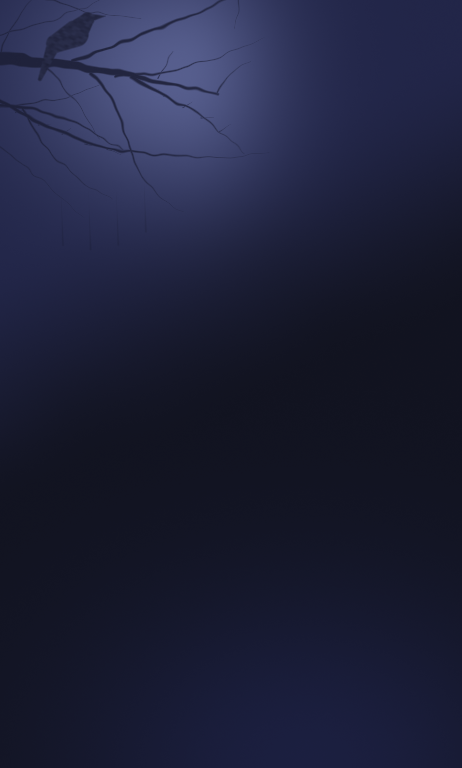
A WebGL 2 fragment shader for this background:

```glsl
#version 300 es
precision highp float;
uniform vec2 u_resolution;
out vec4 fragColor;

float hash(vec2 p) {
    p = fract(p * vec2(0.1031, 0.1137));
    p += dot(p, p.yx + 33.33);
    return fract((p.x + p.y) * p.x * 17.0);
}

float noise(vec2 p) {
    vec2 i = floor(p), f = fract(p);
    f = f * f * (3.0 - 2.0 * f);
    return mix(mix(hash(i), hash(i + vec2(1, 0)), f.x),
               mix(hash(i + vec2(0, 1)), hash(i + vec2(1, 1)), f.x), f.y);
}

// Signed distance to a segment whose radius changes from ra to rb
float taper(vec2 p, vec2 a, vec2 b, float ra, float rb) {
    vec2 ab = b - a;
    float t = clamp(dot(p - a, ab) / dot(ab, ab), 0.0, 1.0);
    return length(p - a - ab * t) - mix(ra, rb, t);
}

// Tapered quadratic curve, built from short segments
float twig(vec2 p, vec2 a, vec2 b, vec2 c, float ra, float rb) {
    float d = 1e3;
    vec2 from = a;
    for (int i = 1; i <= 9; i++) {
        float t = float(i) / 9.0;
        vec2 to = mix(mix(a, b, t), mix(b, c, t), t);
        d = min(d, taper(p, from, to, mix(ra, rb, t - 0.11), mix(ra, rb, t)));
        from = to;
    }
    return d;
}

float branches(vec2 p) {
    // Crooked growth
    p += 0.5 * vec2(noise(p * 0.7), noise(p * 0.7 + 40.0)) - 0.25;
    // Main bough and its forks
    float d = twig(p, vec2(-1, 7.7), vec2(9, 8.0), vec2(17.5, 10), 0.9, 0.32);
    d = min(d, twig(p, vec2(17, 10), vec2(23, 10.8), vec2(28.4, 12.4), 0.3, 0.13));
    d = min(d, twig(p, vec2(9.5, 7.9), vec2(20, 4.2), vec2(31, -0.8), 0.25, 0.1));
    d = min(d, twig(p, vec2(15, 10), vec2(24.5, 9.6), vec2(34.5, 5), 0.18, -0.04));
    d = min(d, twig(p, vec2(28.2, 12.3), vec2(29.5, 9.5), vec2(32.6, 8), 0.1, -0.04));
    d = min(d, twig(p, vec2(17, 10.2), vec2(26, 14), vec2(32, 20), 0.24, -0.02));
    d = min(d, twig(p, vec2(20.5, 10), vec2(21.5, 8.5), vec2(22.5, 6.8), 0.07, -0.03));
    // Lower sweep
    d = min(d, twig(p, vec2(-1, 12.2), vec2(9, 19.5), vec2(20, 20.1), 0.26, 0.11));
    d = min(d, twig(p, vec2(20, 20.1), vec2(28, 20.8), vec2(35, 20), 0.11, -0.04));
    d = min(d, twig(p, vec2(-1, 13.6), vec2(8, 13.8), vec2(16, 19.5), 0.24, 0.02));
    d = min(d, twig(p, vec2(12, 9.5), vec2(15.5, 13), vec2(17, 20), 0.2, 0.1));
    d = min(d, twig(p, vec2(17, 20), vec2(18.8, 25), vec2(23.8, 27.5), 0.1, -0.04));
    d = min(d, twig(p, vec2(3, 14), vec2(6, 21.5), vec2(14.5, 26), 0.13, -0.04));
    d = min(d, twig(p, vec2(-1, 18.5), vec2(5, 22.5), vec2(11, 28.5), 0.04, -0.05));
    d = min(d, twig(p, vec2(6, 8.8), vec2(9.5, 12), vec2(13, 18), 0.08, -0.03));
    d = min(d, twig(p, vec2(-1, 14), vec2(7, 13.5), vec2(13, 11.2), 0.1, -0.03));
    // Top sprays
    d = min(d, twig(p, vec2(0, 7), vec2(2, 2), vec2(5, -1), 0.08, -0.03));
    d = min(d, twig(p, vec2(5, -0.5), vec2(11, 2), vec2(18.5, 2.4), 0.07, -0.04));
    d = min(d, twig(p, vec2(0, 4.4), vec2(7, 3), vec2(14, -0.5), 0.06, -0.04));
    // Short spurs along the lower sweep and the falling fork
    for (int i = 0; i < 10; i++) {
        float t = float(i / 2) / 5.0, h = hash(vec2(i, 3));
        vec2 a = i % 2 == 0 ? vec2(2.0 + 15.0 * t, 14.6 + 9.0 * t - 3.6 * t * t)
                            : vec2(19.0 + 12.0 * t, 11.0 + 7.5 * t);
        d = min(d, taper(p, a, a + vec2(1.0 + h, 3.0 * h - 1.8), 0.05, -0.06));
    }
    return min(d, twig(p, vec2(31, -1), vec2(31, 1), vec2(30.6, 3.7), 0.08, -0.04));
}

float bird(vec2 p) {
    float d = taper(p, vec2(9.8, 4.4), vec2(7.2, 5.7), 1.75, 1.2);
    d = min(d, taper(p, vec2(11.4, 2.5), vec2(10.2, 3.9), 0.9, 1.5));
    d = min(d, taper(p, vec2(11.9, 2.3), vec2(13.7, 2.1), 0.5, 0.02));
    return min(d, taper(p, vec2(7.0, 5.8), vec2(5.2, 10.3), 0.9, 0.25));
}

void main() {
    // Height spans 100 units, measured down from the top
    float unit = 100.0 / u_resolution.y, soft = max(unit * 0.8, 0.15);
    vec2 p = vec2(gl_FragCoord.x, u_resolution.y - gl_FragCoord.y) * unit;

    // Night sky fading diagonally into shadow
    float slope = p.y + 0.45 * p.x + 2.0 * (noise(p * 0.09) - 0.5);
    vec3 color = mix(vec3(0.132, 0.147, 0.283), vec3(0.068, 0.075, 0.125),
                     smoothstep(32.0, 68.0, slope));

    // Moonlit haze, wider on the left
    vec2 haze = (p - vec2(23.5, 9.5)) / vec2(p.x < 23.5 ? 14.0 : 9.0, 11.3);
    color += vec3(0.207, 0.222, 0.272) * exp(-0.5 * dot(haze, haze));

    // Blue light rising from below
    vec2 rise = (p - vec2(40, 99)) / vec2(22, 16);
    color += vec3(0.039, 0.047, 0.125) * exp(-0.5 * dot(rise, rise));

    // Faint upright stems
    for (int i = 0; i < 4; i++) {
        vec2 foot = vec2(8.2 + 3.6 * float(i), 29.0 + 4.0 * hash(vec2(i, 7)));
        float stem = taper(p, foot, foot - vec2(0.3, 8.0), 0.1, -0.1);
        color *= 1.0 - 0.12 * smoothstep(soft, -soft, stem);
    }

    // Silhouettes, thinning into the haze
    float fade = 0.88 - 0.35 * smoothstep(14.0, 34.0, length(p - vec2(8, 8)));
    color = mix(color, vec3(0.11, 0.12, 0.21), fade * smoothstep(soft, -soft, branches(p)));
    float feathers = noise(vec2(p.x + p.y, p.y * 2.0 - p.x) * 1.5);
    vec3 plumage = mix(vec3(0.115, 0.125, 0.215), vec3(0.16, 0.175, 0.285), feathers);
    color = mix(color, plumage, 0.9 * smoothstep(soft, -soft, bird(p)));

    fragColor = vec4(color + (hash(gl_FragCoord.xy) - 0.5) * 0.003, 1.0);
}
```
